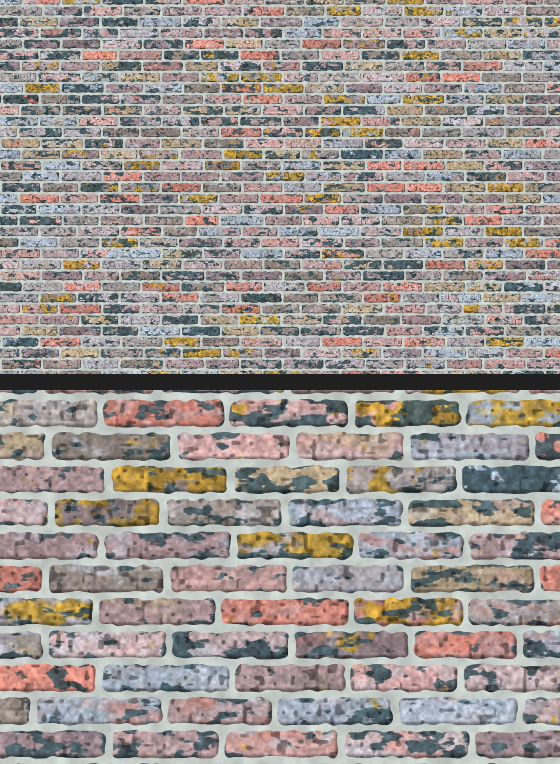
Top, the full canvas; bottom, a detail of the centre.
A Shadertoy shader for this texture:

```glsl
// Weathered brick wall in running bond: mixed pastel bricks, pale mortar, dark flakes and ochre crust.
#define COLUMNS 13.9
#define ROWS 33.9
#define BRICK_ASPECT 3.65   // brick pitch measured in row heights
#define ROW_OFFSET 0.604
#define JOINT_HALF 0.105    // half the mortar width, in row heights
#define END_JITTER 0.13     // variation of the brick ends, in bricks
#define FLAKE_AMOUNT 0.32
#define GRIT 0.26

const vec3 MORTAR = vec3(0.80, 0.83, 0.81);
const vec3 SLATE = vec3(0.24, 0.32, 0.35);
const vec3 OCHRE = vec3(0.80, 0.63, 0.22);
const vec3 BLOOM = vec3(0.78, 0.80, 0.85);
const vec3 CLAY[10] = vec3[10](
    vec3(0.68, 0.66, 0.69), vec3(0.66, 0.71, 0.77), vec3(0.67, 0.57, 0.58),
    vec3(0.77, 0.62, 0.61), vec3(0.81, 0.53, 0.48), vec3(0.71, 0.64, 0.53),
    vec3(0.55, 0.51, 0.48), vec3(0.56, 0.49, 0.51), vec3(0.73, 0.65, 0.66),
    vec3(0.63, 0.60, 0.60));

float hash(vec2 p) {
    vec3 q = fract(vec3(p.xyx) * 0.1031);
    q += dot(q, q.yzx + 33.33);
    return fract((q.x + q.y) * q.z);
}

float noise(vec2 p) {
    vec2 i = floor(p), f = fract(p);
    f = f * f * (3.0 - 2.0 * f);
    return mix(mix(hash(i), hash(i + vec2(1, 0)), f.x),
               mix(hash(i + vec2(0, 1)), hash(i + vec2(1, 1)), f.x), f.y);
}

float fbm(vec2 p) {
    float sum = 0.0, weight = 0.5;
    for (int i = 0; i < 4; i++) {
        sum += weight * noise(p);
        p = p * 2.03 + 17.3;
        weight *= 0.5;
    }
    return sum / 0.9375;
}

// Horizontal position of the joint left of brick "id", in bricks
float jointX(vec2 id) {
    return id.x + END_JITTER * (hash(id + 71.0) - 0.5);
}

vec3 clayColor(vec2 id, float seed) {
    return CLAY[int(hash(id + seed) * 9.99)];
}

// Fired clay, patina, flaking and crust of one brick; edge is the distance to its rim
vec3 brickColor(vec2 id, vec2 p, float edge) {
    vec2 q = p + 37.0 * vec2(hash(id + 5.0), hash(id + 9.0));
    float rim = exp(-9.0 * max(edge, 0.0));

    // Two clay tones blended in streaks
    float streak = smoothstep(0.45, 0.75, fbm(q * vec2(0.9, 2.0)));
    vec3 col = mix(clayColor(id, 13.0), clayColor(id, 29.0), 0.65 * streak);
    col *= 0.93 + 0.18 * hash(id + 41.0);

    // Pale bloom
    float bloom = smoothstep(0.50, 0.72, fbm(q * vec2(1.3, 2.6) + 50.0));
    col = mix(col, BLOOM, 0.6 * bloom * hash(id + 47.0));

    // Ochre crust: heavy on a few bricks, a faint stain on others
    float crustiness = smoothstep(0.78, 1.0, hash(id + 53.0));
    float crust = smoothstep(0.72, 0.52, fbm(q * vec2(1.6, 2.4) + 90.0) + 0.45 * (1.0 - crustiness));
    col = mix(col, OCHRE * (0.65 + 0.5 * noise(q * 5.0)), 0.85 * crust);

    // Dark flakes gather along the rim
    float wear = pow(hash(id + 61.0), 4.0);
    float flake = fbm(q * vec2(1.7, 3.2) + 130.0) + FLAKE_AMOUNT * wear + 0.10 * rim;
    col = mix(col, SLATE * (0.8 + 0.5 * noise(q * 4.0)), 0.88 * smoothstep(0.68, 0.76, flake));

    // Grain and pits
    float grain = 0.6 * noise(q * 7.0) + 0.4 * noise(q * 13.0) - 0.5;
    col *= 1.0 + GRIT * 2.0 * grain;
    return mix(col, col * 0.62, smoothstep(0.70, 0.88, noise(q * 5.5 + 9.0)));
}

void mainImage(out vec4 fragColor, in vec2 fragCoord) {
    vec2 uv = fragCoord / iResolution.xy;
    vec2 p = uv * vec2(COLUMNS * BRICK_ASPECT, ROWS);
    float pixel = ROWS / iResolution.y;

    // Running bond: every other row moves half a brick, with a small drift
    float rowPos = uv.y * ROWS + ROW_OFFSET;
    float row = floor(rowPos);
    float x = uv.x * COLUMNS + (mod(row, 2.0) < 0.5 ? 0.485 : 0.0);
    x += 0.08 * (hash(vec2(row, 3.0)) - 0.5);
    vec2 id = vec2(floor(x), row);
    if (x < jointX(id)) id.x -= 1.0;
    else if (x > jointX(id + vec2(1, 0))) id.x += 1.0;

    // Distance to the brick rim, roughened by noise
    float left = (x - jointX(id)) * BRICK_ASPECT;
    float right = (jointX(id + vec2(1, 0)) - x) * BRICK_ASPECT;
    float below = rowPos - row;
    vec2 gap = vec2(min(left, right), min(below, 1.0 - below));
    vec2 corner = max(0.17 - gap + JOINT_HALF, 0.0);
    float edge = min(min(gap.x, gap.y) - JOINT_HALF, 0.17 - length(corner));
    edge += 0.10 * (noise(p * 4.0) - 0.5);

    // Mortar with stains, then the brick with a shaded lower and right rim
    vec3 mortar = MORTAR * (0.84 + 0.26 * fbm(p * 2.5));
    float shade = 1.0 - smoothstep(0.0, 0.14, min(below, right) - JOINT_HALF);
    vec3 brick = brickColor(id, p, edge) * (1.0 - 0.38 * shade);
    vec3 col = mix(mortar, brick, smoothstep(-0.6 * pixel, 0.6 * pixel, edge));
    fragColor = vec4(clamp(col, 0.0, 1.0), 1.0);
}
```
